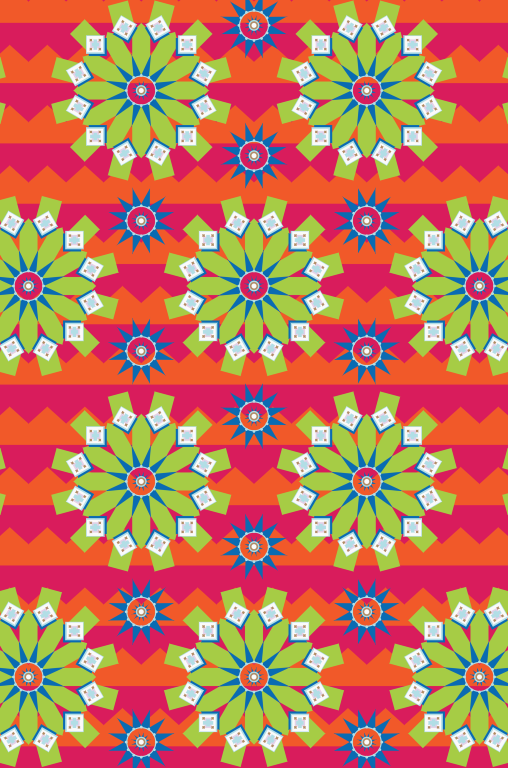
Write a Shadertoy shader that draws this pattern.

```glsl
const vec3 MAGENTA = vec3(0.85, 0.11, 0.36);
const vec3 ORANGE = vec3(0.945, 0.35, 0.16);
const vec3 GREEN = vec3(0.65, 0.80, 0.27);
const vec3 BLUE = vec3(0.04, 0.42, 0.70);
const vec3 PALE = vec3(0.70, 0.87, 0.90);
const vec3 LILAC = vec3(0.90, 0.82, 0.91);
const vec3 TAN = vec3(0.70, 0.55, 0.40);
const vec3 WHITE = vec3(0.98);

const float ROW = 0.8669;      // row spacing, with columns one unit apart
const float SECTOR = 0.5235988; // one twelfth of a turn
const float RING = 0.064;

vec3 paint(vec3 base, vec3 ink, float d, float soft) {
    return mix(base, ink, smoothstep(soft, -soft, d));
}

float box(vec2 p, vec2 halfSize) {
    vec2 d = abs(p) - halfSize;
    return max(d.x, d.y);
}

vec2 turn(vec2 p, float angle) {
    float c = cos(angle), s = sin(angle);
    return vec2(c * p.x + s * p.y, c * p.y - s * p.x);
}

// Twelvefold repeat; x becomes the axis of the nearest arm
vec2 foldArms(vec2 p, float phase) {
    float arm = round(atan(p.y, p.x) / SECTOR - phase) + phase;
    return turn(p, arm * SECTOR);
}

// Offset from the nearest point of the staggered lattice
vec2 nearestSite(vec2 p) {
    vec2 size = vec2(1.0, 2.0 * ROW);
    vec2 a = p - size * round(p / size);
    vec2 q = p - 0.5 * size;
    vec2 b = q - size * round(q / size);
    return dot(a, a) < dot(b, b) ? a : b;
}

float spike(vec2 q, float base, float tip, float width) {
    float side = abs(q.y) - width * (tip - q.x) / (tip - base);
    return max(base - q.x, side * 0.96);
}

vec3 stripes(vec2 p, float soft) {
    float period = 0.2674;
    float depth = mod(0.0976 - p.y + 0.25 * period, period) - 0.25 * period;
    float zigzag = 0.0976 + 0.0754 * abs(2.0 * fract(p.x * 6.0) - 1.0);
    float band = max(-depth, (depth - zigzag) * 0.74);
    return paint(ORANGE, MAGENTA, band, soft);
}

// Open ring, small star and eye
vec3 core(vec3 col, vec2 p, float soft) {
    float r = length(p);
    vec2 arm = foldArms(p, 0.5);
    vec2 joint = foldArms(p, 0.0);
    col = paint(col, PALE, abs(r - RING) - 0.0025, soft);
    col = paint(col, PALE, length(joint - vec2(RING + 0.003, 0.0)) - 0.006, soft);
    col = paint(col, BLUE, spike(arm, 0.018, 0.041, 0.006), soft);
    col = paint(col, PALE, r - 0.024, soft);
    col = paint(col, TAN, r - 0.018, soft);
    return paint(col, WHITE, r - 0.011, soft);
}

vec3 star(vec3 col, vec2 p, float soft) {
    if (length(p) > 0.17) return col;
    col = paint(col, BLUE, spike(foldArms(p, 0.5), RING, 0.149, 0.022), soft);
    return core(col, p, soft);
}

// Mosaic tile set on its corner, backed by blue and pale layers
vec3 tile(vec3 col, vec2 q, float soft) {
    float quarter = 0.7853982;
    vec2 t = turn(q - vec2(0.288, 0.0), quarter);
    vec2 inset = abs(t);
    col = paint(col, BLUE, box(turn(q - vec2(0.273, 0.0), quarter), vec2(0.040)), soft);
    col = paint(col, PALE, box(t, vec2(0.041)), soft);
    col = paint(col, WHITE, box(turn(q - vec2(0.291, 0.0), quarter), vec2(0.036)), soft);
    col = paint(col, LILAC, box(t, vec2(0.023, 0.016)), soft);
    col = paint(col, PALE, box(t, vec2(0.008, 0.023)), soft);
    col = paint(col, PALE, box(t, vec2(0.016, 0.008)), soft);
    return paint(col, TAN, box(inset - 0.020, vec2(0.0052)), soft);
}

vec3 flower(vec3 col, vec2 p, float soft) {
    if (length(p) > 0.45) return col;
    vec2 between = foldArms(p, 0.5);
    vec2 along = foldArms(p, 0.0);

    // Blue spikes under long pointed petals
    col = paint(col, BLUE, spike(between, RING, 0.165, 0.030), soft);
    float inner = abs(along.y) - 0.46 * (along.x - 0.068);
    float outer = (along.x + abs(along.y) - 0.300) * 0.7;
    float petal = max(max(inner * 0.9, outer), abs(along.y) - 0.040);
    col = paint(col, GREEN, petal, soft);

    // Outer blocks and tiles
    col = paint(col, GREEN, box(between - vec2(0.348, 0.0), vec2(0.053, 0.046)), soft);
    col = tile(col, between, soft);
    return core(col, p, soft);
}

void mainImage(out vec4 fragColor, in vec2 fragCoord) {
    float scale = 3.406 / iResolution.y;
    vec2 p = (fragCoord - 0.5 * iResolution.xy) * scale - vec2(0.0, 0.4346);
    float soft = 0.65 * scale;

    vec3 col = stripes(p, soft);
    col = flower(col, nearestSite(p), soft);

    // Stars above and below flowers, only in the middle columns
    for (float side = -1.0; side <= 1.0; side += 2.0) {
        vec2 local = nearestSite(p - vec2(0.0, side * ROW / 1.5));
        if (abs(p.x - local.x) < 0.75) col = star(col, local, soft);
    }
    fragColor = vec4(col, 1.0);
}
```
